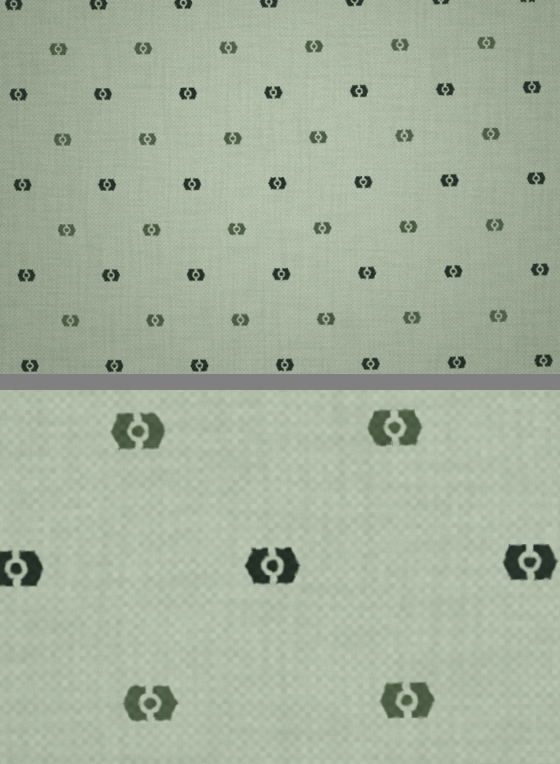
Top, the full canvas; bottom, a detail of the centre.
This pattern is drawn by a WebGL 1 fragment shader. Its source:

```glsl
precision highp float;
// Woven sage cloth printed with staggered rows of dark and mid-green split hexagons.
uniform vec2 u_resolution;

#define PITCH vec2(0.2289, 0.2428)   // repeat size, in canvas heights
#define ANCHOR vec2(0.742, 0.490)    // one dark motif, measured from top left
#define MOTIF_HALF vec2(0.0243, 0.0156)
#define GAP_HALF 0.0034
#define RING_RADIUS 0.0098
#define DOT_RADIUS 0.0052
#define THREADS 190.0
#define CLOTH_LIGHT vec3(0.690, 0.740, 0.660)
#define CLOTH_SHADE vec3(0.560, 0.610, 0.530)
#define INK_DARK vec3(0.135, 0.180, 0.145)
#define INK_GREEN vec3(0.280, 0.345, 0.255)

float hash(vec2 p) {
  return fract(sin(dot(p, vec2(127.1, 311.7))) * 4375.85);
}

// Cellular noise: distance to the nearest scattered point
float cellular(vec2 p) {
  vec2 cell = floor(p);
  float nearest = 2.0;
  for (int y = -1; y <= 1; y++) {
    for (int x = -1; x <= 1; x++) {
      vec2 c = cell + vec2(float(x), float(y));
      vec2 point = c + vec2(hash(c), hash(c + 41.3));
      nearest = min(nearest, length(p - point));
    }
  }
  return nearest;
}

// Lattice coordinates on the gently skewed and bowed cloth
vec2 clothLattice(vec2 p) {
  vec2 flatPos = (p - ANCHOR) / PITCH;
  vec2 g = flatPos;
  for (int k = 0; k < 4; k++) {
    g = flatPos + vec2(-0.047 * g.y + 0.002 * g.y * g.y - 0.0024 * g.x * g.x,
                       0.012 * g.x + 0.002 * g.x * g.x - 0.0012 * g.x * g.y);
  }
  return g;
}

// Two facing hexagon halves around a small dot
float motifDistance(vec2 p) {
  vec2 q = abs(p);
  float slant = (q.x + 0.45 * q.y - MOTIF_HALF.x) / 1.097;
  float hexagon = max(q.y - MOTIF_HALF.y, slant);
  float opening = min(length(q) - RING_RADIUS, q.x - GAP_HALF);
  return min(max(hexagon, -opening), length(q) - DOT_RADIUS);
}

float motifCover(vec2 lattice, float wobble, float soft) {
  vec2 local = (fract(lattice + 0.5) - 0.5) * PITCH;
  return 1.0 - smoothstep(-soft, soft, motifDistance(local) + wobble);
}

// Brightness change from the plain weave, thread grain and slubs
float weave(vec2 t) {
  vec2 bend = 0.35 * vec2(sin(t.y * 0.13) + sin(t.y * 0.051 + 2.0),
                          sin(t.x * 0.11) + sin(t.x * 0.043 + 1.0));
  t += bend;
  float crossing = sin(3.14159 * t.x) * sin(3.14159 * t.y);
  float grain = hash(floor(t)) - 0.5;
  float weft = 0.5 - cellular(t * vec2(0.04, 0.65));
  float warp = 0.5 - cellular(t * vec2(0.65, 0.03) + 17.0);
  return 0.020 * crossing + 0.028 * grain + 0.030 * (weft + warp);
}

void main() {
  vec2 p = vec2(gl_FragCoord.x, u_resolution.y - gl_FragCoord.y) / u_resolution.y;
  float texture = weave(p * THREADS);

  // Cloth lit from above the middle, falling off to the corners
  float falloff = smoothstep(0.10, 1.0, length(p - vec2(0.78, 0.42)));
  vec3 color = mix(CLOTH_LIGHT, CLOTH_SHADE, falloff) + texture;

  // Printed motifs, their edges roughened by the threads
  vec2 lattice = clothLattice(p);
  float soft = 0.001 + 0.75 / u_resolution.y;
  float wobble = 0.02 * texture;
  float dark = motifCover(lattice, wobble, soft);
  float green = motifCover(lattice + 0.5, wobble, soft);
  float inkFade = 0.03 * (hash(floor(lattice * 2.0 + 0.5)) - 0.5);
  color = mix(color, INK_GREEN + inkFade + 0.9 * texture, 0.96 * green);
  color = mix(color, INK_DARK + 0.5 * inkFade + 0.6 * texture, 0.98 * dark);

  gl_FragColor = vec4(clamp(color, 0.0, 1.0), 1.0);
}
```
